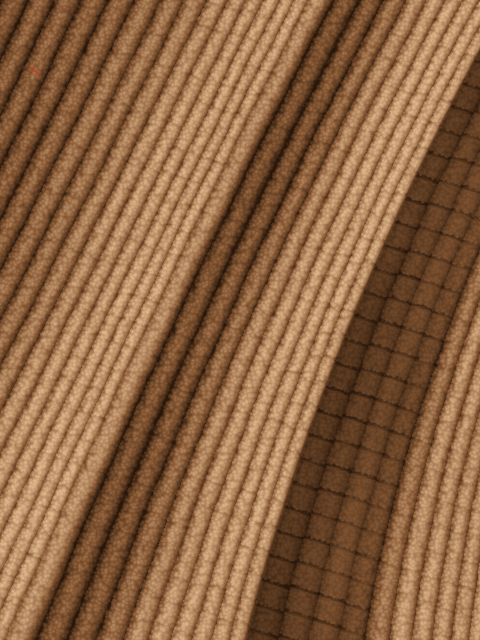
Reproduce this texture procedurally as a Shadertoy shader.

```glsl
// Draped tan corduroy: diagonal ribs over soft folds, with cross seams and fuzzy pile.

vec2 hash2(vec2 cell) {
    vec3 h = fract(cell.xyx * vec3(0.1031, 0.1030, 0.0973));
    h += dot(h, h.yzx + 33.33);
    return fract((h.xx + h.yz) * h.zy);
}

// Cellular noise: distance to the nearest scattered point.
float cellular(vec2 p) {
    vec2 base = floor(p);
    float nearest = 2.0;
    for (int y = -1; y <= 1; y++) {
        for (int x = -1; x <= 1; x++) {
            vec2 cell = base + vec2(x, y);
            nearest = min(nearest, length(cell + hash2(cell) - p));
        }
    }
    return nearest;
}

// Layered sines for slow unevenness.
float waves(vec2 p) {
    return 0.5 * sin(p.x + 1.7 * sin(p.y)) + 0.3 * sin(2.3 * p.y + p.x) + 0.2 * sin(4.1 * p.x - 3.0 * p.y);
}

// Light falling on the folds, by position across the cloth.
float foldLight(float across) {
    float light = mix(0.52, 0.87, smoothstep(-0.42, -0.06, across));
    light = mix(light, 0.45, smoothstep(0.01, 0.07, across));
    light = mix(light, 0.87, smoothstep(0.10, 0.27, across));
    light = mix(light, 0.27, smoothstep(0.379, 0.389, across));
    light = mix(light, 0.38, smoothstep(0.40, 0.53, across));
    return mix(light, 0.82, smoothstep(0.54, 0.62, across));
}

vec3 clothColor(float tone) {
    vec3 dark = vec3(0.16, 0.09, 0.04);
    vec3 brown = vec3(0.52, 0.34, 0.20);
    vec3 tan_ = vec3(0.87, 0.71, 0.54);
    return tone < 0.5 ? mix(dark, brown, tone * 2.0) : mix(brown, tan_, tone * 2.0 - 1.0);
}

void mainImage(out vec4 fragColor, in vec2 fragCoord) {
    vec2 p = fragCoord / iResolution.y;

    // Pile: fine tufts over coarser clumps
    float tufts = 0.5 - cellular(p * 165.0);
    float clumps = 0.5 - cellular(p * 75.0 + 9.0);
    float pile = 0.65 * tufts + 0.35 * clumps;

    // Coordinates across and along the gently curving ribs
    float y = p.y;
    float across = (p.x - 0.435 * y - 0.04 * y * y) / (1.0 - 0.47 * y + 0.30 * y * y);
    float along = p.y + 0.32 * p.x;
    across += 0.0012 * waves(vec2(along * 28.0, across * 20.0)) + 0.003 * pile;

    // Ribs crowd together where each fold turns away
    float foldPos = (across - 0.008) / 0.376;
    float fold = max(floor(foldPos), -1.0);
    float f = foldPos - fold;
    float turn = pow(max(f, 0.0), 3.0);
    float ribPos = 10.0 * (fold + 0.75 * f + 0.25 * turn);
    float rib = fract(ribPos);
    float ribId = floor(ribPos);

    float light = foldLight(across);
    float shadow = smoothstep(0.379, 0.389, across) * (1.0 - smoothstep(0.52, 0.60, across));
    light += 0.035 * waves(vec2(across * 9.0, along * 5.0));
    light += 0.05 * (hash2(vec2(ribId, 3.0)).x - 0.5);

    // Rounded ribs lit from the left, dark grooves between
    float height = pow(sin(3.14159 * rib), mix(0.8, 0.45, shadow));
    float depth = mix(mix(0.52, 0.40, turn), 0.24, shadow);
    float tone = light - depth * (1.0 - height);
    tone += mix(0.07, 0.02, shadow) * cos(3.14159 * rib);

    // Cross seams, plainest in the shaded fold and on crowded ribs
    float seamPos = along * 24.0 + 0.16 * (hash2(vec2(ribId, 7.0)).y - 0.5) + 0.15 * pile;
    float seam = 1.0 - smoothstep(0.02, 0.10, abs(fract(seamPos) - 0.5));
    float seamNoise = 0.6 + 0.4 * hash2(vec2(ribId, floor(seamPos))).x;
    tone -= seam * seamNoise * (0.05 + 0.14 * shadow + 0.07 * turn * (1.0 - shadow));

    // Fuzz, fainter in shadow
    tone += pile * mix(0.38, 0.20, shadow);

    vec3 color = clothColor(clamp(tone, 0.0, 1.0));

    // Loose red thread
    vec2 thread = p - vec2(0.055, 0.889);
    float threadDist = abs(thread.y + 0.5 * thread.x + 0.002 * sin(thread.x * 500.0));
    float threadMask = (1.0 - smoothstep(0.001, 0.004, threadDist)) * (1.0 - smoothstep(0.006, 0.010, abs(thread.x)));
    color = mix(color, vec3(0.72, 0.25, 0.14), 0.8 * threadMask);

    fragColor = vec4(color, 1.0);
}
```
